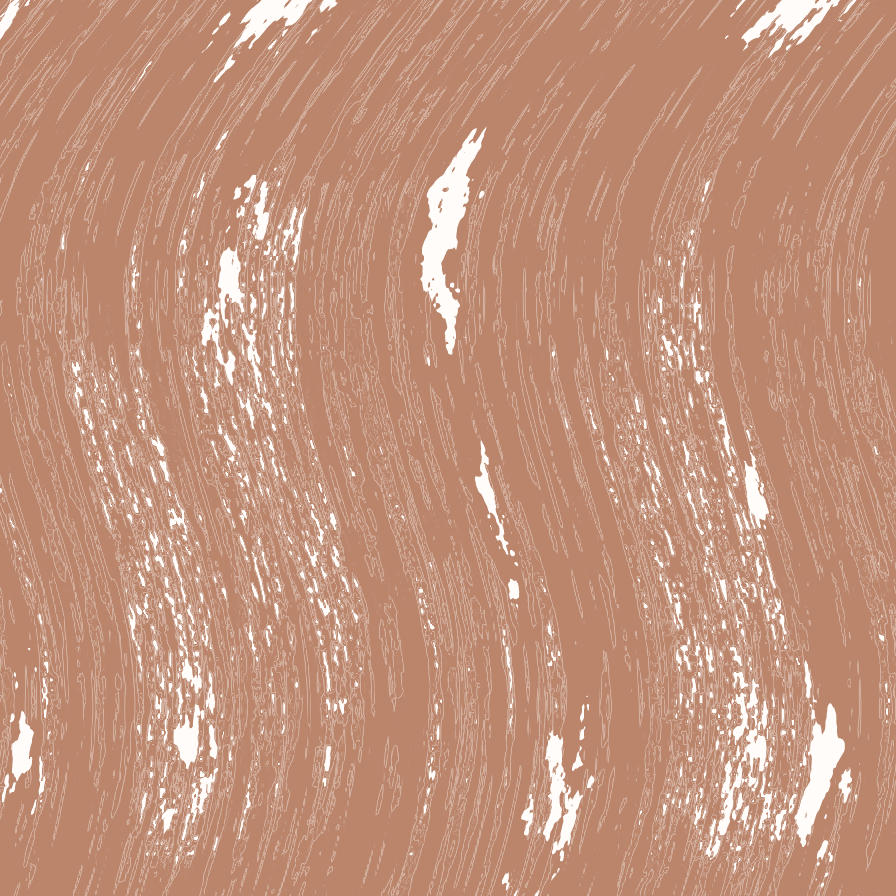
A WebGL 2 fragment shader for this texture:

```glsl
#version 300 es
precision highp float;
// Dry terracotta brush strokes sweeping in S-curves over white, with worn bristle marks.
uniform vec2 u_resolution;
out vec4 outColor;

#define CLAY vec3(0.73, 0.52, 0.42)
#define PAPER vec3(1.0, 0.99, 0.98)
#define STROKE_PERIOD 0.61
#define SWAY 0.045
#define LINE_WIDTH 0.0006
#define LINE_STRENGTH 0.7
#define SPECKLE_LEVEL 0.68
#define GAP_RAGGEDNESS 2.6
#define TAU 6.2831853

// Bare patches along the strokes: bristle position, depth, and two radii.
const vec4 GAPS[12] = vec4[12](
  vec4(0.15, 0.005, 0.07, 0.07), vec4(0.745, 0.01, 0.07, 0.065),
  vec4(-0.135, 0.02, 0.025, 0.05), vec4(0.485, 0.25, 0.04, 0.17),
  vec4(0.545, 0.91, 0.045, 0.12), vec4(-0.065, 0.86, 0.035, 0.11),
  vec4(0.83, 0.88, 0.04, 0.12), vec4(0.505, 0.58, 0.018, 0.10),
  vec4(0.80, 0.55, 0.016, 0.06), vec4(0.255, 0.31, 0.04, 0.15),
  vec4(0.13, 0.83, 0.035, 0.12), vec4(0.745, 0.86, 0.035, 0.11));

float hash(vec2 p) {
  p = fract(p * vec2(0.1031, 0.1137));
  p += dot(p, p.yx + 33.33);
  return fract((p.x + p.y) * p.x * 17.31);
}

float noise(vec2 p) {
  vec2 i = floor(p), f = fract(p);
  f = f * f * (3.0 - 2.0 * f);
  return mix(mix(hash(i), hash(i + vec2(1, 0)), f.x),
             mix(hash(i + vec2(0, 1)), hash(i + vec2(1, 1)), f.x), f.y);
}

// Sideways path of a bristle at a given depth below the top edge.
float sweep(float depth) {
  float lean = max(0.3 - depth, 0.0);
  return SWAY * (1.0 - cos(TAU * (depth - 0.33) / 0.92)) + 0.9 * lean * lean;
}

// One soft band of bristles per stroke.
float band(float s, float center, float tightness) {
  return exp(tightness * (cos(TAU * (s - center) / STROKE_PERIOD) - 1.0));
}

// How dry the brush is, from 0 for solid paint to 1 for scratchy.
float dryness(vec2 b) {
  float lower = band(b.x, 0.13, 5.0) * smoothstep(0.22, 0.55, b.y);
  float first = 1.0 - smoothstep(0.40, 0.55, b.x);
  float upper = band(b.x, 0.29, 5.0) * smoothstep(0.15, 0.27, b.y)
              * (1.0 - smoothstep(0.65, 0.9, b.y)) * mix(0.2, 0.9, first);
  float ends = smoothstep(0.05, 0.3, b.y) * (1.0 - smoothstep(0.9, 1.0, b.y));
  float patches = noise(b * vec2(17.0, 4.0) + 3.0);
  return clamp((max(lower, upper) + 0.34) * (0.55 + 0.7 * patches) * mix(0.3, 1.0, ends), 0.0, 1.0);
}

// Ragged white holes inside the bare patches.
float gapField(vec2 b) {
  float reach = -1.0;
  for (int i = 0; i < 12; i++)
    reach = max(reach, 1.0 - length((b - GAPS[i].xy) / GAPS[i].zw));
  float rag = 0.5 * noise(b * vec2(80.0, 24.0) + 40.0)
            + 0.32 * noise(b * vec2(170.0, 55.0)) + 0.18 * noise(b * vec2(330.0, 170.0) + 9.0);
  return reach + GAP_RAGGEDNESS * (rag - 0.74);
}

// Coverage of the region where a field is above zero.
float fill(float field) {
  float w = length(vec2(dFdx(field), dFdy(field))) + 1e-5;
  return clamp(field / w + 0.5, 0.0, 1.0);
}

// Coverage of the thin contour where a field crosses zero.
float outline(float field, float pixel) {
  float slope = length(vec2(dFdx(field), dFdy(field))) / pixel + 1e-4;
  float w = max(LINE_WIDTH, pixel);
  return (1.0 - smoothstep(0.0, w, abs(field) / slope)) * min(1.0, LINE_WIDTH / pixel);
}

void main() {
  float pixel = 1.0 / u_resolution.y;
  vec2 uv = gl_FragCoord.xy / u_resolution;
  float depth = 1.0 - uv.y;
  vec2 b = vec2(uv.x - sweep(depth), depth);
  float dry = dryness(b);

  // Long bristle grooves, broken up along their length.
  float groove = 0.6 * noise(b * vec2(75.0, 1.6) + 11.0) + 0.4 * noise(b * vec2(150.0, 4.0) + 51.0);
  float grain = noise(b * vec2(260.0, 38.0) + 70.0);
  float chip = noise(b * vec2(400.0, 170.0) + 25.0);
  float worn = smoothstep(0.78, 1.12, groove + 0.8 * dry);

  // Pale outlines of grooves, then white flecks in the driest ones.
  float ridge = 0.7 * groove + 0.22 * grain + 0.08 * chip + 0.3 * dry - 0.68;
  float hair = 0.75 * noise(b * vec2(200.0, 9.0) + 90.0) + 0.25 * grain + 0.22 * dry - 0.83;
  float lines = max(outline(ridge, pixel), outline(hair, pixel)) * LINE_STRENGTH;
  float scratches = outline(0.5 * grain + 0.5 * chip - 0.56, pixel) * worn * LINE_STRENGTH;
  float flecks = fill(0.5 * grain + 0.5 * chip - SPECKLE_LEVEL - 0.35 * (1.0 - worn));
  float holes = fill(gapField(b));

  float bare = max(max(lines, scratches), max(flecks, holes));
  outColor = vec4(mix(CLAY, PAPER, bare), 1.0);
}
```
